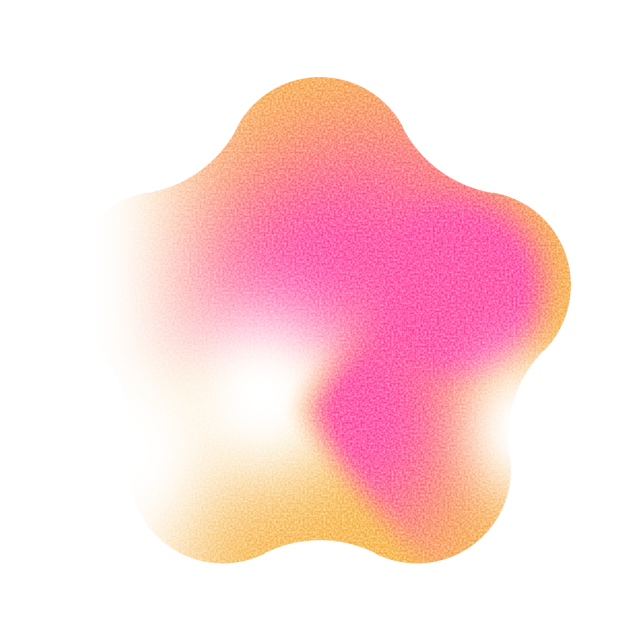
A WebGL 2 fragment shader for this background:

```glsl
#version 300 es
precision highp float;

uniform vec2 u_resolution;
out vec4 outColor;

#define CENTER vec2(0.5, 0.475)
#define LOBES 5.0
#define LOBE_ORBIT 0.258
#define LOBE_RADIUS 0.1465
#define NOTCH_DIST 0.319
#define FILLET_RADIUS 0.195
#define GRAIN_SCALE 310.0
#define GRAIN_AMOUNT 0.32
#define ORANGE vec3(0.97, 0.74, 0.37)
#define PINK vec3(1.0, 0.375, 0.68)
#define WHITE vec3(1.0)

const float PI = 3.14159;

vec2 hashGradient(vec2 cell) {
    vec3 h = fract(cell.xyx * vec3(0.1031, 0.1030, 0.0973));
    h += dot(h, h.yzx + 33.33);
    float angle = 2.0 * PI * fract((h.x + h.y) * h.z);
    return vec2(cos(angle), sin(angle));
}

float gradientNoise(vec2 p) {
    vec2 i = floor(p), f = fract(p);
    vec2 u = f * f * (3.0 - 2.0 * f);
    vec2 e = vec2(0.0, 1.0);
    float a = dot(hashGradient(i), f);
    float b = dot(hashGradient(i + e.yx), f - e.yx);
    float c = dot(hashGradient(i + e.xy), f - e.xy);
    float d = dot(hashGradient(i + e.yy), f - e.yy);
    return mix(mix(a, b, u.x), mix(c, d, u.x), u.y);
}

// Ring of round lobes joined by concave fillet arcs
float flowerDistance(vec2 p) {
    float halfSector = PI / LOBES;
    float angle = atan(p.x, p.y);
    angle = abs(mod(angle + halfSector, 2.0 * halfSector) - halfSector);
    p = length(p) * vec2(cos(angle), sin(angle));
    vec2 lobe = vec2(LOBE_ORBIT, 0.0);
    vec2 fillet = (NOTCH_DIST + FILLET_RADIUS) * vec2(cos(halfSector), sin(halfSector));
    vec2 joint = fillet - lobe, q = p - lobe;
    bool inFillet = joint.x * q.y - joint.y * q.x > 0.0;
    return inFillet ? FILLET_RADIUS - length(p - fillet) : length(q) - LOBE_RADIUS;
}

// Soft elliptical glow, flatter at its heart than a gaussian
float glow(vec2 p, vec2 center, vec2 size) {
    vec2 d = (p - center) / size;
    return exp(-pow(dot(d, d) + 1e-6, 1.25));
}

float screenBlend(float a, float b) {
    return 1.0 - (1.0 - a) * (1.0 - b);
}

void main() {
    float side = min(u_resolution.x, u_resolution.y);
    vec2 uv = (gl_FragCoord.xy - 0.5 * u_resolution) / side + 0.5;

    // Rounded wedge: the crisp left border of the lower pink arm
    float rise = uv.y - 0.362;
    float wedge = uv.x - 0.479 - sqrt(0.8 * rise * rise + 0.0015) + 0.039;
    float arm = smoothstep(-0.04, 0.045 + 0.3 * max(rise, 0.0), wedge);

    // Pink: sheared upper body, right disk and lower arm
    vec2 sheared = uv + vec2(0.0, 0.25 * (0.508 - uv.x));
    float body = glow(sheared, vec2(0.508, 0.583), vec2(0.273, 0.215));
    body *= smoothstep(0.362, 0.479, uv.y);
    float disk = 1.0 - smoothstep(0.098, 0.176, length(uv - vec2(0.71, 0.551)));
    float armGlow = arm * glow(uv, vec2(0.573, 0.362), vec2(0.156, 0.234));
    float pinkness = screenBlend(screenBlend(body, disk), armGlow);

    // White: inner light, faded left side and right notch
    float light = glow(uv, vec2(0.41, 0.38), vec2(0.148)) * (1.0 - arm);
    float leftFade = glow(vec2(max(uv.x, 0.124), 0.0), vec2(0.124, 0.0), vec2(0.185));
    float lowerLeft = glow(uv, vec2(0.195, 0.297), vec2(0.14));
    float notch = glow(uv, vec2(0.82, 0.33), vec2(0.098, 0.117));
    float whiteness = screenBlend(screenBlend(light, leftFade), screenBlend(lowerLeft, notch));

    vec3 color = mix(mix(ORANGE, PINK, pinkness), WHITE, whiteness);

    // Fine grain, stronger where the colour is deeper
    float grain = gradientNoise(uv * GRAIN_SCALE + 0.37);
    color = 1.0 - (1.0 - color) * (1.0 + GRAIN_AMOUNT * grain);
    color -= 0.07 * grain * (1.0 - whiteness);

    float dist = flowerDistance(uv - CENTER);
    float coverage = 1.0 - smoothstep(-0.75, 0.75, dist * side);
    outColor = vec4(mix(WHITE, clamp(color, 0.0, 1.0), coverage), 1.0);
}
```
